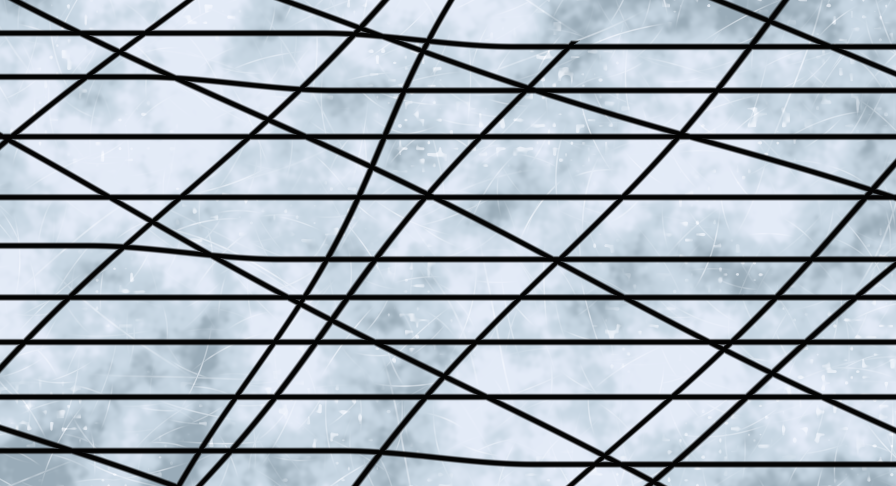
A Shadertoy shader for this pattern:

```glsl
// Frosted, scratched ice crossed by a net of soft black strands.

const vec3 SLATE = vec3(0.60, 0.67, 0.72);
const vec3 PALE  = vec3(0.78, 0.84, 0.89);
const vec3 FROST = vec3(0.89, 0.92, 0.97);
const vec3 GLINT = vec3(0.97, 0.98, 1.00);
const vec3 INK   = vec3(0.015);

vec2 hash2(vec2 p) {
    vec3 q = fract(p.xyx * vec3(0.1031, 0.1030, 0.0973));
    q += dot(q, q.yzx + 33.33);
    return fract((q.xx + q.yz) * q.zy);
}

float valueNoise(vec2 p) {
    vec2 i = floor(p), f = fract(p);
    f = f * f * (3.0 - 2.0 * f);
    float low  = mix(hash2(i).x, hash2(i + vec2(1, 0)).x, f.x);
    float high = mix(hash2(i + vec2(0, 1)).x, hash2(i + vec2(1, 1)).x, f.x);
    return mix(low, high, f.y);
}

float clouds(vec2 p, float gain) {
    float sum = 0.0, total = 0.0, amp = 1.0;
    for (int i = 0; i < 5; i++) {
        sum += amp * valueNoise(p);
        total += amp;
        p = mat2(1.6, 1.2, -1.2, 1.6) * p + 7.3;
        amp *= gain;
    }
    return sum / total;
}

// One randomly turned segment per cell, searched over the neighbours.
float scratches(vec2 p, float scale, float width) {
    vec2 q = p * scale, cell = floor(q);
    float light = 0.0;
    for (int y = -1; y <= 1; y++)
    for (int x = -1; x <= 1; x++) {
        vec2 id = cell + vec2(x, y);
        vec2 traits = hash2(id + 41.0);
        float angle = 6.2832 * traits.x;
        vec2 dir = vec2(cos(angle), sin(angle));
        vec2 rel = q - id - hash2(id);
        float along = dot(rel, dir);
        float across = abs(dot(rel, vec2(-dir.y, dir.x)) + 0.12 * along * along);
        float fade = 1.0 - smoothstep(0.2, 0.9, abs(along));
        float core = 1.0 - smoothstep(0.0, width * scale, across);
        light = max(light, core * fade * traits.y);
    }
    return light;
}

vec3 iceColor(vec2 p) {
    float tone = clouds(p * 5.0, 0.68);
    vec2 shade = (p - vec2(0.15, 0.22)) / vec2(0.45, 0.22);
    tone += 0.015 - 0.13 * exp(-dot(shade, shade));
    vec3 color = mix(SLATE, PALE, smoothstep(0.22, 0.45, tone));
    color = mix(color, FROST, smoothstep(0.43, 0.64, tone));

    // Scratches and specks of frost
    vec2 bent = p + 0.015 * sin(p.yx * 9.0 + 1.3);
    float marks = max(scratches(bent, 4.0, 0.0035), scratches(bent + 3.7, 9.0, 0.003));
    marks = max(marks, 0.7 * scratches(bent + 8.1, 17.0, 0.003));
    marks *= 0.4 + 0.6 * valueNoise(p * 60.0);
    float specks = smoothstep(0.76, 0.95, valueNoise(p * 85.0))
                 * smoothstep(0.45, 0.65, clouds(p * 7.0 + 20.0, 0.5));
    return mix(color, GLINT, clamp(0.8 * marks + 0.7 * specks, 0.0, 1.0));
}

// Nearly level strands, a few of which sag
float levelStrands(vec2 p) {
    float d = 1.0;
    for (int i = 0; i < 9; i++) {
        float k = float(i);
        float height = 0.0685 + 0.1066 * k + 0.015 * sin(1.3 * (k - 5.4));
        if (i % 4 == 0 || i == 7) {
            float start = fract(0.37 * k + 0.7);
            height += 0.014 - 0.028 * smoothstep(0.0, 0.4, p.x - start);
        }
        d = min(d, abs(p.y - height));
    }
    return d;
}

// Gentle strands that fall to the right
float fallingStrands(vec2 p) {
    float d = 1.0;
    for (int i = 0; i < 5; i++) {
        float k = float(i);
        float slope = 0.43 + 0.12 * sin(1.6 * k - 0.6);
        float height = 0.12 + 0.4 * k + 0.2 * sin(1.3 * k) - slope * p.x;
        height += 0.01 * sin(4.5 * p.x + 2.0 * k);
        d = min(d, abs(p.y - height) / sqrt(1.0 + slope * slope));
    }
    return d;
}

// Curved strands that climb to the right; one is steeper, one stops short
float climbingStrands(vec2 p) {
    float d = 1.0;
    for (int i = 0; i < 7; i++) {
        float k = float(i);
        float lean = 0.85 + 0.04 * (k - 3.0) * (k - 3.0) - (i == 2 ? 0.33 : 0.0);
        float x = -0.1 + 0.335 * k + 0.12 * sin(1.8 * (k - 0.8)) + lean * (p.y - 0.5);
        x += 0.022 * sin(6.5 * p.y + 2.4 * k);
        float dist = abs(p.x - x) / sqrt(1.0 + lean * lean);
        if (i == 3) dist = max(dist, p.y - 0.91);
        d = min(d, dist);
    }
    return d;
}

void mainImage(out vec4 fragColor, in vec2 fragCoord) {
    vec2 p = fragCoord / iResolution.y;
    float d = min(levelStrands(p), min(fallingStrands(p), climbingStrands(p)));
    float clear = smoothstep(0.0026, 0.0085, d);
    fragColor = vec4(mix(INK, iceColor(p), clear), 1.0);
}
```
